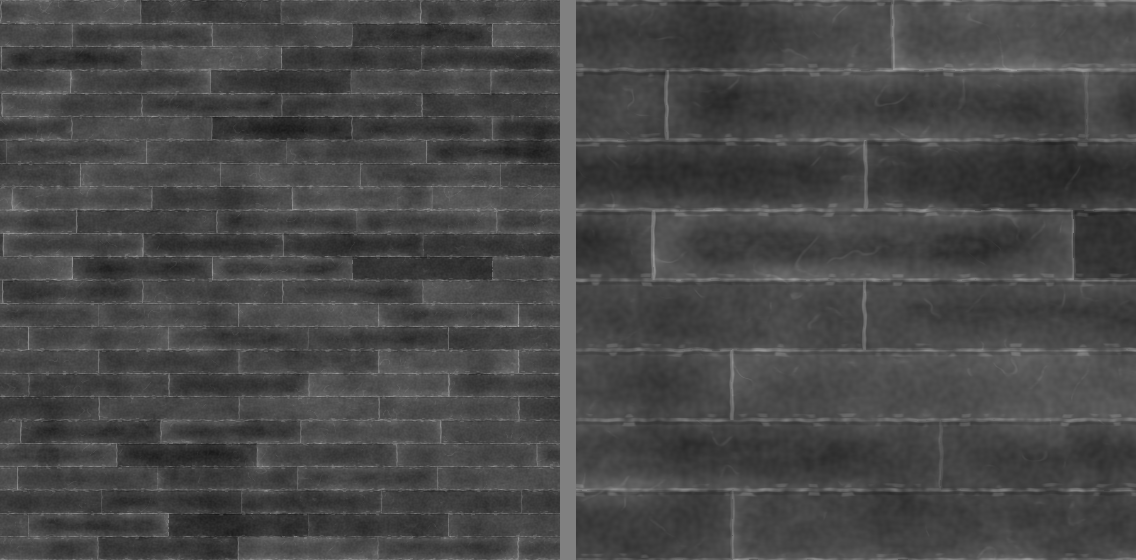
Left, the full canvas; right, a detail of the centre.
Give the GLSL for this texture map, as a three.js fragment shader.

```glsl
// Dark slate strips in a running bond: 24 courses of 4 long bricks, hairline pale joints.
// Each brick hashes its own tone, pale rim and sooty core; gradient-noise clouds,
// round stains, scratches and grain lie over the whole wall, which tiles both ways.

varying vec2 vUv;

const vec2 BRICKS = vec2(4.0, 24.0);      // repeats across and down
const float TONE_DARK = 0.185;
const float TONE_LIGHT = 0.315;
const float RIM_GAIN = 0.125;
const float RIM_WIDTH = 0.0065;
const float CORE_GAIN = 0.10;
const float CLOUD_GAIN = 0.065;
const float GRAIN_GAIN = 0.035;
const float SCRATCH_GAIN = 0.05;
const float STAIN_GAIN = 0.045;
const float STAIN_CELLS = 10.0;
const float JOINT_HALF = 0.0005;          // half width of a joint line
const float JOINT_SOFT = 0.0011;          // smoothing of its edge
const float JOINT_GAIN = 0.15;
const float RAGGED = 0.0011;              // wander of the joints

float hash(vec2 p) {
  vec3 q = fract(p.xyx * vec3(0.1031, 0.1030, 0.0973));
  q += dot(q, q.yzx + 33.33);
  return fract((q.x + q.y) * q.z);
}

float corner(vec2 cell, vec2 offset, vec2 period) {
  float a = 6.2832 * hash(mod(cell, period) + 7.0);
  return dot(vec2(cos(a), sin(a)), offset);
}

// Periodic gradient noise, about -0.7 to 0.7
float noise(vec2 p, vec2 period) {
  vec2 i = floor(p), f = p - i;
  vec2 u = f * f * f * (f * (f * 6.0 - 15.0) + 10.0);
  vec2 e = vec2(1.0, 0.0);
  return mix(mix(corner(i, f, period), corner(i + e, f - e, period), u.x),
             mix(corner(i + e.yx, f - e.yx, period), corner(i + 1.0, f - 1.0, period), u.x), u.y);
}

float fbm(vec2 uv, vec2 frequency, vec2 shift) {
  float sum = 0.0, gain = 1.0;
  for (int k = 0; k < 5; k++) {
    sum += gain * noise(uv * frequency + shift, frequency);
    frequency *= 2.0;
    gain *= 0.6;
  }
  return sum;
}

// Sideways shift of a course, in bricks: half bond with a slow drift
float courseShift(float row) {
  float odd = mod(row, 2.0);
  float upper = 0.01 + 0.07 * exp(-pow(abs(row - 7.7) / 2.0, 2.0));
  float lower = 0.21 + (odd - 0.5) * 0.24 * exp(-pow(abs(row - 19.2) / 1.3, 2.0));
  return 0.5 * odd + mix(upper, lower, step(12.5, row)) + 0.02 * (hash(vec2(row, 3.0)) - 0.5);
}

float line(float d) {
  return 1.0 - smoothstep(JOINT_HALF, JOINT_HALF + JOINT_SOFT, abs(d));
}

// Scattered round blotches with uneven outlines
float stains(vec2 uv) {
  vec2 p = uv * STAIN_CELLS, cell = floor(p);
  float wobble = 0.10 * fbm(uv, vec2(30.0), vec2(0.0));
  float sum = 0.0;
  for (int y = -1; y <= 1; y++) {
    for (int x = -1; x <= 1; x++) {
      vec2 c = cell + vec2(float(x), float(y));
      vec2 id = mod(c, STAIN_CELLS);
      vec2 centre = c + vec2(hash(id + 11.0), hash(id + 43.0));
      float radius = mix(0.12, 0.32, hash(id + 71.0));
      float d = length(p - centre) + wobble - radius;
      sum += (1.0 - smoothstep(-0.04, 0.05, d)) * max(0.0, hash(id + 97.0) - 0.3);
    }
  }
  return min(sum, 1.0);
}

void main() {
  vec2 uv = vUv;
  vec2 wander = RAGGED * vec2(noise(uv * 120.0, vec2(120.0)), noise(uv * vec2(90.0, 48.0), vec2(90.0, 48.0)));

  // Brick layout, courses counted from the top
  vec2 wall = vec2(uv.x + wander.x, 1.0 - uv.y + wander.y) * BRICKS;
  float row = mod(floor(wall.y), BRICKS.y);
  wall.x -= courseShift(row);
  vec2 id = vec2(mod(floor(wall.x), BRICKS.x), row);
  vec2 nearest = floor(wall + 0.5);
  vec2 toJoint = (wall - nearest) / BRICKS;
  vec2 edge = abs(toJoint);

  // Noise layers
  float clouds = fbm(uv, vec2(9.0), vec2(0.0));
  vec2 brickShift = floor(vec2(hash(id + 5.0), hash(id + 9.0)) * 40.0);
  float mottle = fbm(uv, vec2(18.0, 44.0), brickShift);
  float grain = noise(uv * 230.0, vec2(230.0)) + 0.6 * noise(uv * 110.0, vec2(110.0));

  // Brick tone, pale rim and sooty core
  float shade = mix(TONE_DARK, TONE_LIGHT, sqrt(hash(id + 21.0)));
  vec2 fade = 1.0 - exp(-edge / RIM_WIDTH);
  float rim = (1.0 - fade.x * fade.y) * clamp(0.75 + 0.7 * clouds + 0.4 * mottle, 0.0, 1.5);
  shade += RIM_GAIN * pow(hash(id + 33.0), 1.3) * rim;
  float core = smoothstep(0.002, 0.018, edge.y) * smoothstep(0.0, 0.035, edge.x);
  shade -= CORE_GAIN * pow(hash(id + 57.0), 1.6) * core * clamp(0.65 + mottle, 0.0, 1.4);

  // Wear across the wall
  shade += CLOUD_GAIN * (clouds + 0.5 * mottle) + GRAIN_GAIN * grain;
  shade -= STAIN_GAIN * stains(uv);
  float strand = 1.0 - smoothstep(0.0, 0.07, abs(noise(uv * 42.0 + 0.8 * clouds, vec2(42.0))));
  shade += SCRATCH_GAIN * strand * smoothstep(0.1, 0.6, mottle + 0.4 * clouds);

  // Joints: patchy hairlines with broken chips beside the level ones
  float patchy = clamp(0.6 + 1.3 * noise(uv * vec2(64.0, 24.0), vec2(64.0, 24.0)) + grain * 0.5, 0.1, 1.3);
  float upright = line(toJoint.x) * mix(0.35, 1.2, hash(vec2(mod(nearest.x, BRICKS.x), row + 80.0)));
  float level = line(toJoint.y) * patchy;
  float chipMask = smoothstep(0.12, 0.35, noise(uv * vec2(100.0, 72.0), vec2(100.0, 72.0)));
  float chips = line(edge.y - 0.0026) * chipMask;
  shade += JOINT_GAIN * max(max(upright, level), 0.6 * chips);
  shade -= 0.04 * line(toJoint.y - 0.0018) * (1.0 - chipMask);

  gl_FragColor = vec4(vec3(clamp(shade, 0.08, 0.62)), 1.0);
}
```
